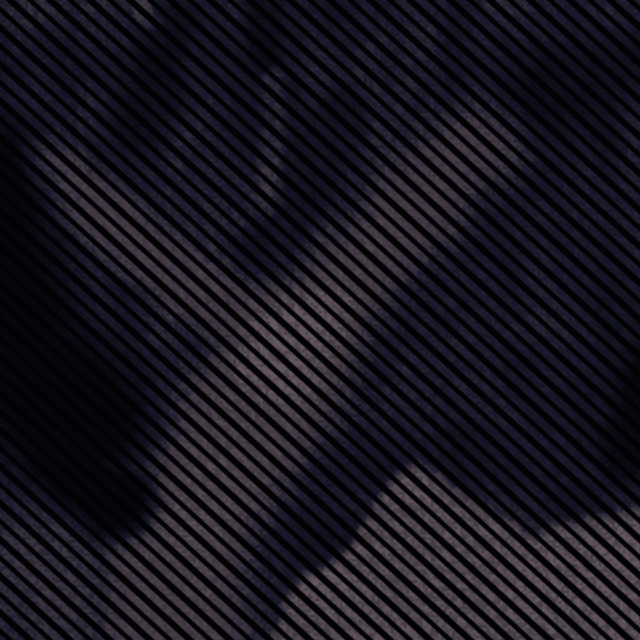
A WebGL 2 fragment shader for this pattern:

```glsl
#version 300 es
precision highp float;
// Dark diagonal pinstripes over a dim navy and mauve cloth with soft shadows.
uniform vec2 u_resolution;
out vec4 fragColor;

float hash(vec2 p) {
    return fract(sin(dot(p, vec2(127.1, 311.7))) * 43758.5453);
}

float noise(vec2 p) {
    vec2 i = floor(p), f = fract(p);
    f = f * f * (3.0 - 2.0 * f);
    return mix(mix(hash(i), hash(i + vec2(1, 0)), f.x),
               mix(hash(i + vec2(0, 1)), hash(i + vec2(1, 1)), f.x), f.y);
}

float fbm(vec2 p) {
    float sum = 0.0, amp = 0.5;
    for (int i = 0; i < 4; i++) {
        sum += amp * noise(p);
        p = p * 2.1 + 7.3;
        amp *= 0.5;
    }
    return sum;
}

// Soft capsule from a to b: 1 on its axis, fading out past radius r
float smear(vec2 p, vec2 a, vec2 b, float r) {
    vec2 pa = p - a, ba = b - a;
    float d = length(pa - ba * clamp(dot(pa, ba) / dot(ba, ba), 0.0, 1.0));
    return 1.0 - smoothstep(0.35 * r, 1.35 * r, d);
}

// Brightness of the cloth, before the stripes
float clothLight(vec2 p) {
    vec2 q = p + 0.045 * (vec2(fbm(p * 13.0), fbm(p * 13.0 + 40.0)) - 0.47);
    float light = 0.38 + 0.38 * (fbm(q * vec2(20.0, 10.0)) - 0.47);

    // Pale folds
    float fold = 0.85 * smear(q, vec2(0.73, 0.74), vec2(0.46, 0.46), 0.085);
    fold = max(fold, smear(q, vec2(0.46, 0.46), vec2(0.29, 0.2), 0.13));
    fold = max(fold, 0.9 * smear(q, vec2(0.29, 0.2), vec2(0.27, 0.0), 0.13));
    fold = max(fold, 0.8 * smear(q, vec2(0.08, 0.72), vec2(0.42, 0.46), 0.06));
    fold = max(fold, 0.45 * smear(q, vec2(0.0, 0.1), vec2(0.3, 0.05), 0.14));
    light = mix(light, 0.75 + 0.15 * (fbm(q * 12.0) - 0.47), fold);
    light += 0.15 * smear(q, vec2(0.5, 0.5), vec2(0.44, 0.44), 0.07);

    // Shaded slope on the right
    float shade = smear(q, vec2(0.85, 0.6), vec2(0.68, 0.4), 0.15);
    shade = max(shade, smear(q, vec2(0.64, 0.38), vec2(0.47, 0.11), 0.07));
    shade = max(shade, smear(q, vec2(0.75, 0.34), vec2(0.95, 0.3), 0.13));
    light = mix(light, 0.34 + 0.35 * (fbm(q * 14.0) - 0.47), 0.88 * shade);

    // Pale corner with a diagonal edge
    float slope = (q.x - 0.42) * 1.2 + 0.02 - q.y;
    float ridge = max(0.285 - (q.x - 0.64) * 0.65, 0.17 + (q.x - 0.82) * 0.2) - q.y;
    float corner = smoothstep(-0.012, 0.025, min(slope, ridge));
    light = mix(light, 0.85 + 0.22 * (fbm(q * 12.0) - 0.47), corner);

    // Deep shadows
    float dark = smear(q, vec2(-0.04, 0.72), vec2(0.02, 0.45), 0.12);
    dark = max(dark, smear(q, vec2(0.02, 0.45), vec2(0.13, 0.33), 0.12));
    dark = max(dark, smear(q, vec2(0.09, 0.28), vec2(0.18, 0.21), 0.07));
    dark = max(dark, 0.5 * smear(q, vec2(0.27, 0.96), vec2(0.23, 0.8), 0.05));
    dark = max(dark, 0.6 * smear(q, vec2(0.42, 1.0), vec2(0.41, 0.93), 0.04));
    dark = max(dark, 0.4 * smear(q, vec2(0.53, 0.82), vec2(0.42, 0.6), 0.05));
    dark = max(dark, 0.5 * smear(q, vec2(0.86, 0.87), vec2(0.94, 0.9), 0.07));
    dark = max(dark, 0.8 * smear(q, vec2(1.0, 0.41), vec2(0.98, 0.28), 0.05));
    light = mix(light, 0.09, dark);

    // Faint pale streaks near the top
    light += 0.16 * smear(q, vec2(0.43, 0.88), vec2(0.42, 0.68), 0.02);
    light += 0.25 * smear(q, vec2(0.23, 1.0), vec2(0.24, 0.97), 0.02);
    return light;
}

void main() {
    vec2 uv = gl_FragCoord.xy / u_resolution;
    float light = clothLight(uv);

    // Fine weave grain
    light *= 0.82 + 0.36 * noise(uv * 240.0);

    // Cloth colour by brightness
    vec3 cloth = mix(vec3(0.015, 0.02, 0.04), vec3(0.09, 0.09, 0.16), smoothstep(0.05, 0.4, light));
    cloth = mix(cloth, vec3(0.255, 0.22, 0.265), smoothstep(0.32, 0.7, light));
    cloth = mix(cloth, vec3(0.39, 0.34, 0.365), smoothstep(0.65, 1.03, light));

    // Straight stripes falling to the right, every other gap a little wider
    float s = dot(uv, vec2(32.0, 35.0));
    float gap = mix(0.18, 0.24, mod(floor(s), 2.0));
    float blur = max(0.09, 32.0 / u_resolution.y);
    float thread = smoothstep(gap - blur, gap + blur, abs(fract(s) - 0.5));
    vec3 color = mix(vec3(0.008, 0.008, 0.018), cloth, thread);

    fragColor = vec4(color, 1.0);
}
```
